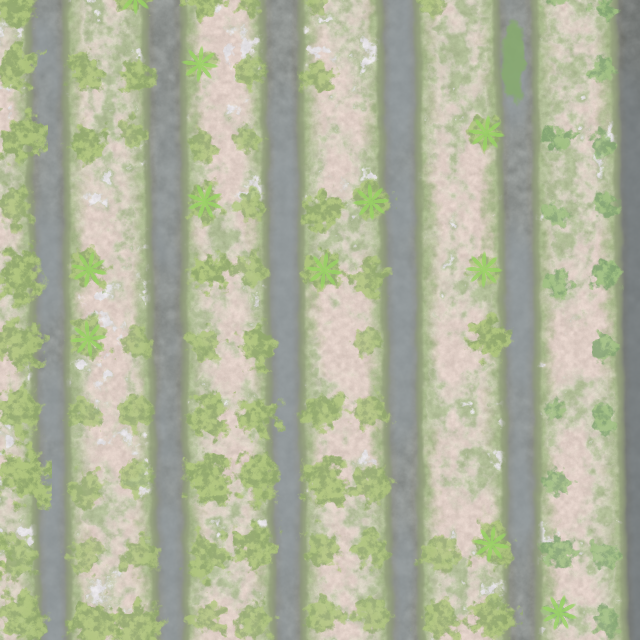
Write a WebGL 2 fragment shader that draws this texture.

```glsl
#version 300 es
precision highp float;

uniform vec2 u_resolution;
out vec4 outColor;

const float PERIOD = 0.1833;      // ditch to ditch
const float ROW = 0.107;          // tree to tree along a bed

const vec3 WATER = vec3(0.575, 0.602, 0.610);
const vec3 SILT = vec3(0.560, 0.568, 0.540);
const vec3 BANK = vec3(0.560, 0.600, 0.475);
const vec3 SOIL = vec3(0.875, 0.810, 0.775);
const vec3 STRAW = vec3(0.825, 0.815, 0.745);
const vec3 GRASS = vec3(0.650, 0.715, 0.540);
const vec3 LEAF = vec3(0.690, 0.775, 0.490);
const vec3 LEAF_SHADE = vec3(0.570, 0.660, 0.425);
const vec3 PALM = vec3(0.600, 0.830, 0.390);
const vec3 LITTER = vec3(0.890, 0.880, 0.890);

float hash(vec2 p) {
  vec3 q = fract(p.xyx * vec3(0.1031, 0.1030, 0.0973));
  q += dot(q, q.yzx + 33.33);
  return fract((q.x + q.y) * q.z);
}

float noise(vec2 p) {
  vec2 i = floor(p), f = fract(p);
  f = f * f * (3.0 - 2.0 * f);
  return mix(mix(hash(i), hash(i + vec2(1, 0)), f.x),
             mix(hash(i + vec2(0, 1)), hash(i + vec2(1, 1)), f.x), f.y);
}

float fbm(vec2 p) {
  float sum = 0.0, amp = 0.533;
  for (int i = 0; i < 4; i++) {
    sum += amp * noise(p);
    p = mat2(1.6, 1.2, -1.2, 1.6) * p + 17.3;
    amp *= 0.5;
  }
  return sum;
}

// Murky water, browner along its sides and in drifting patches
vec3 ditchColor(vec2 p, float edge) {
  float side = smoothstep(-0.018, -0.003, edge);
  float murk = smoothstep(0.42, 0.7, fbm(p * vec2(6.0, 4.0) + 3.0) + 0.12 * p.y);
  vec3 c = mix(WATER, SILT, clamp(0.75 * side + 0.55 * murk, 0.0, 1.0));
  c += (fbm(p * 75.0) - 0.5) * mix(0.05, 0.15, murk);
  return c * mix(1.0, 0.83, smoothstep(0.95, 0.98, p.x));
}

// Bare soil with straw and grass, greener toward the banks
vec3 bedColor(vec2 p, float edge, float bed) {
  float broad = fbm(p * vec2(17.0, 11.0) + bed * 9.0);
  float fine = fbm(p * 65.0 + 40.0);
  vec3 c = mix(SOIL, STRAW, smoothstep(0.38, 0.62, 0.6 * broad + 0.4 * fine));
  float verge = 1.0 - smoothstep(0.004, 0.034, edge + (fine - 0.5) * 0.035);
  float tuft = smoothstep(0.5, 0.68, 0.5 * broad + 0.5 * fine);
  c = mix(c, GRASS, max(verge * 0.95, tuft * 0.75));
  float scrap = smoothstep(0.71, 0.8, 0.55 * fbm(p * 13.0 + 71.0) + 0.55 * fine);
  c = mix(c, LITTER, scrap);
  return c + (fbm(p * 140.0) - 0.5) * 0.13;
}

// Ragged crown: x is coverage, y is light on the leaves
vec2 crown(vec2 q, float radius, float seed) {
  float clump = fbm(q * 68.0 + seed * 91.0);
  float spray = 0.10 * sin(atan(q.y, q.x) * 7.0 + seed * 40.0);
  float body = 1.0 - length(q) / radius + (clump - 0.5) * 1.5 + spray;
  float light = smoothstep(0.3, 0.65, fbm(q * 125.0 + seed * 57.0));
  return vec2(smoothstep(0.0, 0.3, body), light);
}

// Radiating fronds
float palm(vec2 q, float radius, float seed) {
  float reach = radius * (0.58 + 0.42 * cos(atan(q.y, q.x) * 8.0 + seed * 30.0));
  return 1.0 - smoothstep(-0.003, 0.004, length(q) - reach);
}

// Two tree columns per bed, varied in place, size and presence
vec3 plantTrees(vec3 c, vec2 p, float bed, float across) {
  float sparse = step(2.5, bed) * step(bed, 3.5);
  float young = step(3.5, bed);
  float old = step(bed, -0.5);
  float nearest = floor(p.y / ROW);
  for (int j = -1; j <= 1; j++) {
    for (int side = 0; side < 2; side++) {
      vec2 id = vec2(bed * 2.0 + float(side) + 20.0, nearest + float(j) + 5.0);
      float seed = hash(id), size = hash(id + 31.7), shift = hash(id + 63.1);
      float y = (nearest + float(j) + 0.3 + 0.22 * (shift - 0.5)) * ROW;
      float x = mix(0.32, 0.73, float(side)) + 0.06 * (size - 0.5);
      vec2 q = vec2((across - x) * PERIOD, p.y - y);
      float chance = mix(0.88, 0.42, sparse) + 0.25 * (0.4 - y) + 0.3 * old;
      float radius = mix(0.040, 0.029, y) * mix(0.72, 1.1, size);
      radius *= 1.0 - 0.25 * young + 0.18 * old;
      vec2 tree = crown(q, radius, seed) * step(seed, chance);
      vec3 leaf = mix(LEAF_SHADE, LEAF, tree.y) - young * vec3(0.06, 0.02, -0.02);
      c = mix(c, leaf, tree.x * mix(0.75, 0.95, size));
      float rare = step(0.93, shift);
      c = mix(c, PALM, palm(q, 0.027, seed) * rare * 0.8);
    }
  }
  return c;
}

void main() {
  vec2 p = gl_FragCoord.xy / u_resolution;

  // Strip coordinates with a slight lean
  float strip = (p.x - 0.084 + 0.011 * p.y) / PERIOD;
  float bed = floor(strip), across = fract(strip);
  float halfWidth = mix(0.023, 0.029, p.y);
  float edge = min(across, 1.0 - across) * PERIOD - halfWidth;
  edge += (fbm(p * vec2(45.0, 32.0)) - 0.5) * 0.008;

  vec3 c = mix(ditchColor(p, edge), bedColor(p, edge, bed), smoothstep(-0.003, 0.004, edge));
  c = mix(c, BANK, 0.75 * (1.0 - smoothstep(0.002, 0.009, abs(edge - 0.001))));

  // Floating weed in one ditch
  float weed = length((p - vec2(0.802, 0.898)) / vec2(0.019, 0.070));
  weed += (fbm(p * 60.0) - 0.5) * 0.7;
  c = mix(c, vec3(0.53, 0.67, 0.43), 0.85 * (1.0 - smoothstep(0.75, 1.05, weed)));

  c = plantTrees(c, p, bed, across);
  outColor = vec4(clamp(c, 0.0, 1.0), 1.0);
}
```
